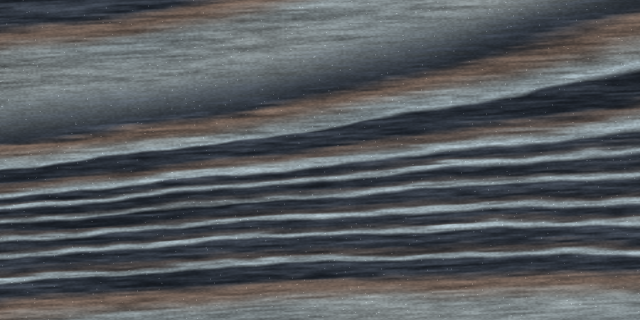
Reproduce this texture procedurally as a Shadertoy shader.

```glsl
const vec3 INK   = vec3(0.125, 0.150, 0.185);
const vec3 SLATE = vec3(0.250, 0.275, 0.315);
const vec3 BROWN = vec3(0.410, 0.350, 0.315);
const vec3 UMBER = vec3(0.235, 0.225, 0.230);
const vec3 PALE  = vec3(0.475, 0.510, 0.520);
const vec3 FROST = vec3(0.570, 0.630, 0.660);

const int RINGS = 9;
// Depth below the top edge, at mid width: where each ring starts, and where its dark wood ends
const float RIDGE[10] = float[10](-0.4, 0.22, 0.403, 0.52, 0.565, 0.617, 0.682, 0.737, 0.82, 1.25);
const float DARK_END[9] = float[9](-0.07, 0.295, 0.463, 0.545, 0.594, 0.652, 0.712, 0.783, 0.868);

const float EDGE_SOFT = 0.006;
const float BROAD_SOFT = 0.085;
const float BROWN_WIDTH = 0.07;
const float FIBRE_TILT = 0.045;
const float FIBRE_CONTRAST = 0.62;
const float GRAIN_CONTRAST = 0.16;

float hash(vec2 p) {
    vec3 q = fract(vec3(p.xyx) * 0.1031);
    q += dot(q, q.yzx + 33.33);
    return fract((q.x + q.y) * q.z);
}

float valueNoise(vec2 p) {
    vec2 i = floor(p), f = fract(p);
    f = f * f * (3.0 - 2.0 * f);
    return mix(mix(hash(i), hash(i + vec2(1, 0)), f.x),
               mix(hash(i + vec2(0, 1)), hash(i + vec2(1, 1)), f.x), f.y);
}

// Distance to the nearest scattered cell point
float cellular(vec2 p) {
    vec2 cell = floor(p);
    float nearest = 2.0;
    for (int y = -1; y <= 1; y++)
        for (int x = -1; x <= 1; x++) {
            vec2 c = cell + vec2(x, y);
            vec2 point = c + vec2(hash(c), hash(c + 71.7));
            nearest = min(nearest, distance(p, point));
        }
    return nearest;
}

// Layered sines that make the rings wander
float wander(vec2 p) {
    return 0.0035 * sin(7.0 * p.x + 9.0 * p.y)
         + 0.0022 * sin(17.0 * p.x - 23.0 * p.y + 1.3)
         + 0.0012 * sin(41.0 * p.x + 31.0 * p.y + 4.0);
}

// Undo the sweep of the rings: returns the depth a ring has at mid width
float ringDepth(float depth, float q) {
    float m = depth;
    for (int i = 0; i < 12; i++) {
        float rise = clamp(0.85 - m, 0.0, 0.58);
        rise *= rise;
        float sweep = (0.045 + 0.55 * rise) * q + (0.28 * rise - 0.025) * q * q;
        m = mix(m, depth + sweep, 0.6);
    }
    return m;
}

void mainImage(out vec4 fragColor, in vec2 fragCoord) {
    vec2 p = fragCoord / iResolution.y;
    float q = 2.0 * fragCoord.x / iResolution.x - 1.0;

    // Fibres: long streaks, fine threads and short flecks
    vec2 g = vec2(p.x, p.y - FIBRE_TILT * p.x);
    float broad = valueNoise(g * vec2(1.8, 34.0)) - 0.5;
    float thread = valueNoise(g * vec2(5.0, 78.0) + 13.0) - 0.5;
    float fine = valueNoise(g * vec2(13.0, 150.0) + 41.0) - 0.5;
    float fleck = 0.45 - cellular(g * vec2(16.0, 95.0));
    float fibre = 0.25 * broad + 0.4 * thread + 0.45 * fine + 0.22 * fleck;
    float grain = valueNoise(p * vec2(130.0, 230.0)) - 0.5;

    // Ring coordinate, feathered along the fibres
    float m = ringDepth(1.0 - p.y + wander(p), q);
    float frayed = m + 0.012 * broad + 0.014 * thread + 0.008 * fine;
    float edge = m + 0.006 * thread + 0.003 * fine;

    // Materials
    float patchy = valueNoise(p * vec2(2.5, 9.0) + 5.0);
    vec3 dark = mix(INK, SLATE, clamp(0.32 + 1.1 * fibre + 0.25 * (patchy - 0.5), 0.0, 1.0));
    vec3 pale = PALE + 0.05 * (patchy - 0.5) * vec3(1.0, 0.75, 0.5);

    // Each ring runs from dark through brown to a pale ridge
    vec3 color = dark;
    for (int i = 0; i < RINGS; i++) {
        float gap = RIDGE[i + 1] - DARK_END[i];
        float width = min(BROWN_WIDTH, 0.6 * gap);
        float soft = i == 1 ? BROAD_SOFT : EDGE_SOFT;
        float at = i == 1 ? frayed + 0.07 * fibre : edge;
        vec3 brown = mix(UMBER, BROWN, smoothstep(0.015, 0.09, gap));
        color = mix(color, dark, smoothstep(RIDGE[i] - soft, RIDGE[i] + soft, at));
        color = mix(color, brown, smoothstep(-0.012, 0.4 * width + 0.004, frayed - DARK_END[i]));
        color = mix(color, pale, smoothstep(0.45 * width, 1.35 * width, frayed - DARK_END[i]));
        // Frosted crest just above the sharp edge
        float crest = (edge - RIDGE[i + 1] + 0.008) / 0.009;
        float frost = i > 0 ? 0.75 * exp(-crest * crest) : 0.0;
        color = mix(color, FROST, frost * (0.7 + 0.6 * patchy));
    }

    color *= 1.0 + FIBRE_CONTRAST * fibre + GRAIN_CONTRAST * grain;

    // Sparse bright specks
    vec2 s = p * 34.0;
    float speck = 1.0 - smoothstep(0.04, 0.11, cellular(s));
    color += 0.12 * speck * step(0.72, hash(floor(s) + 9.0));
    fragColor = vec4(clamp(color, 0.0, 1.0), 1.0);
}
```
